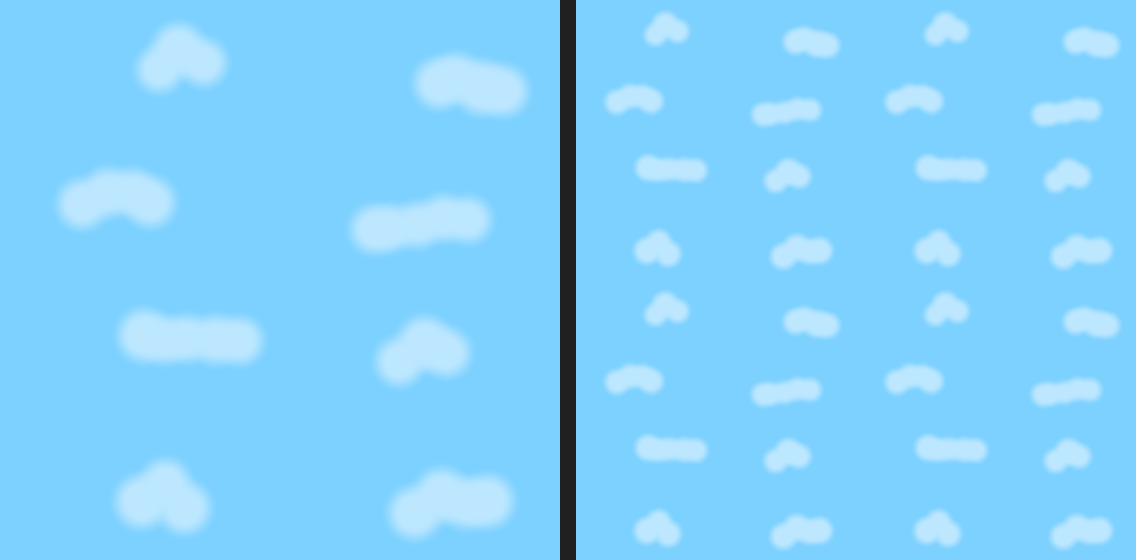
Left: one tile. Right: repeated 2 by 2.
Give the GLSL for this texture, as a Shadertoy shader.

```glsl
// Soft, flat puffy clouds scattered over a plain light blue sky, tiling on all sides.

const vec3 SKY_BLUE = vec3(0.49, 0.82, 1.00);
const vec3 CLOUD_WHITE = vec3(0.74, 0.905, 1.00);

const int COLUMNS = 2;
const int ROWS = 4;
const float PUFF_RADIUS = 0.041;
const float PUFF_SPACING = 0.042;
const float EDGE_BLUR = 0.018;

// Sine-free hash: two values from 0 to 1.
vec2 hash22(vec2 p) {
    vec3 q = fract(p.xyx * vec3(0.1031, 0.1030, 0.0973));
    q += dot(q, q.yzx + 33.33);
    return fract((q.xx + q.yz) * q.zy);
}

// Two values from -1 to 1.
vec2 signedHash(vec2 p) {
    return hash22(p) * 2.0 - 1.0;
}

// Shortest offset between two points on the repeating canvas.
vec2 wrapOffset(vec2 offset) {
    return offset - floor(offset + 0.5);
}

// Blurred disc coverage.
float puff(vec2 p, float radius, float blur) {
    return 1.0 - smoothstep(radius - blur, radius + blur, length(p));
}

// Arched row of overlapping puffs, centred on the origin.
float cloud(vec2 p, int puffCount, float seed) {
    float clearSky = 1.0;
    for (int i = 0; i < puffCount; i++) {
        float along = 2.0 * float(i) / float(puffCount - 1) - 1.0;
        float halfSpan = 0.5 * PUFF_SPACING * float(puffCount - 1);
        vec2 id = vec2(float(i) * 7.0 + 23.0, seed * 13.0 + 41.0);
        vec2 centre = vec2(along * halfSpan, 0.014 * (0.5 - along * along));
        centre += signedHash(id) * vec2(0.007, 0.017);
        float radius = PUFF_RADIUS + 0.004 * signedHash(id + 91.0).x;
        clearSky *= 1.0 - puff(p - centre, radius, EDGE_BLUR);
    }
    return 1.0 - clearSky;
}

// One cloud per cell of a jittered grid that wraps around the canvas.
float cloudCover(vec2 uv) {
    float clearSky = 1.0;
    for (int k = 0; k < COLUMNS * ROWS; k++) {
        float seed = float(k);
        vec2 cell = vec2(float(k % COLUMNS), float(k / COLUMNS));
        vec2 centre = (cell + 0.5) / vec2(float(COLUMNS), float(ROWS));
        centre += signedHash(vec2(seed * 5.0 + 17.0, seed * 11.0 + 59.0)) * vec2(0.10, 0.035);
        clearSky *= 1.0 - cloud(wrapOffset(uv - centre), 3 + k % 3, seed);
    }
    return 1.0 - clearSky;
}

void mainImage(out vec4 fragColor, in vec2 fragCoord) {
    vec2 uv = fragCoord / iResolution.xy;
    fragColor = vec4(mix(SKY_BLUE, CLOUD_WHITE, cloudCover(uv)), 1.0);
}
```
